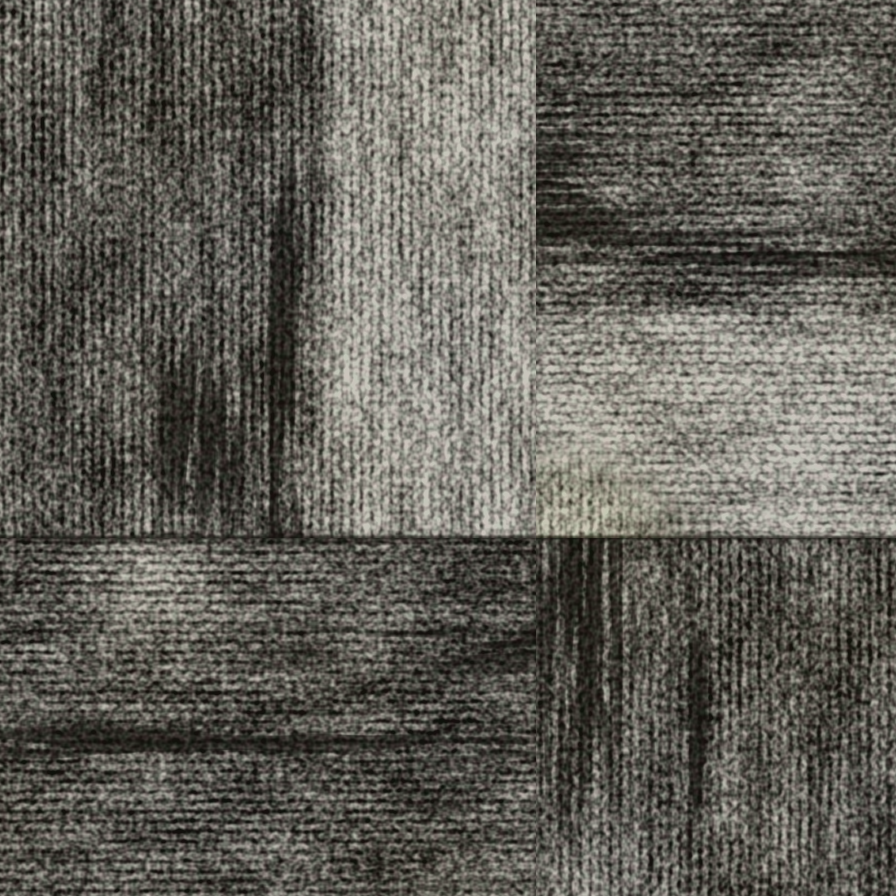
Write a WebGL 2 fragment shader that draws this texture.

```glsl
#version 300 es
precision highp float;
// Quarter-turned carpet tiles: ribbed loop pile with dark streaks and pale worn areas.
uniform vec2 u_resolution;
out vec4 fragColor;

const float TAU = 6.2831853;
const vec2 SEAM = vec2(0.598, 0.400);   // corner where four tiles meet
const float TILE = 0.6;                 // tile side
const float RIBS = 54.0;                // ribs across one tile
const float LOOPS = 70.0;               // yarn loops along one rib
const float RIB_DEPTH = 0.105;
const float GRAIN_DEPTH = 0.25;
const float SEAM_WIDTH = 0.0030;
const float WORN_EDGE = 0.565;          // where the pale part starts, across the ribs
const float WORN_GAIN = 0.225;
const float STREAK_TONE = 0.08;
const vec3 SHADOW = vec3(0.070, 0.062, 0.042);
const vec3 PALE = vec3(0.785, 0.775, 0.735);

// Tiles run lower left, lower right, upper left, upper right.
const float BODY_TONE[4] = float[4](0.29, 0.30, 0.31, 0.33);
// Two streaks a tile: centre across, centre along, half width across, reach along.
const vec4 STREAK[8] = vec4[8](
  vec4(0.38, 0.30, 0.030, 0.80), vec4(0.20, 0.95, 0.050, 0.30),
  vec4(0.09, 0.88, 0.110, 0.35), vec4(0.30, 0.60, 0.030, 0.35),
  vec4(0.53, 0.28, 0.045, 0.60), vec4(0.38, 0.20, 0.110, 0.18),
  vec4(0.36, 0.04, 0.150, 0.18), vec4(0.47, 0.45, 0.040, 0.60));
// Pale spots on the canvas: centre, radius.
const vec3 SPOT[2] = vec3[2](vec3(0.17, 0.345, 0.085), vec3(0.65, 0.02, 0.080));
// Corner of the upper right tile where the ribs turn: half size.
const vec2 TURNED_SIZE = vec2(0.17, 0.10);

vec2 hashGradient(vec2 cell) {
  vec3 h = fract(cell.xyx * vec3(0.1031, 0.1030, 0.0973));
  h += dot(h, h.yzx + 33.33);
  float angle = TAU * fract((h.x + h.y) * h.z);
  return vec2(cos(angle), sin(angle));
}

float gradientNoise(vec2 p) {
  vec2 i = floor(p), f = fract(p);
  vec2 s = f * f * f * (f * (f * 6.0 - 15.0) + 10.0);
  float a = dot(hashGradient(i), f);
  float b = dot(hashGradient(i + vec2(1, 0)), f - vec2(1, 0));
  float c = dot(hashGradient(i + vec2(0, 1)), f - vec2(0, 1));
  float d = dot(hashGradient(i + vec2(1, 1)), f - vec2(1, 1));
  return 1.4 * mix(mix(a, b, s.x), mix(c, d, s.x), s.y);
}

// Bell-shaped falloff, one at the centre.
float bell(vec2 offset, vec2 size) {
  vec2 q = offset / size;
  return exp(-dot(q, q));
}

// Darkness of the streaks, drawn out along the ribs.
float streaks(vec2 pile, int id, vec2 seed) {
  float mask = 0.0;
  for (int i = 0; i < 2; i++) {
    vec4 shape = STREAK[2 * id + i];
    mask = max(mask, bell(pile - shape.xy, shape.zw));
  }
  float fibre = gradientNoise(pile * vec2(38.0, 3.0) + seed)
              + 0.6 * gradientNoise(pile * vec2(80.0, 8.0) + seed + 31.0);
  return smoothstep(0.15, 0.70, fibre + 0.95 * mask - 0.1) * mix(0.35, 1.0, mask);
}

// Yarn brightness around zero: ribs split by thin dark gaps, with mottled loops.
float yarn(vec2 pile, vec2 seed) {
  float sway = 0.13 * gradientNoise(pile * vec2(20.0, 22.0) + seed);
  float gap = 0.5 - 0.5 * cos(TAU * (pile.x * RIBS + sway));
  float rib = 0.75 - 2.0 * gap * gap;
  float strength = 0.85 + 0.6 * gradientNoise(pile * vec2(7.0, 4.0) + seed);
  vec2 loopPoint = pile * vec2(RIBS * 1.5, LOOPS) + seed;
  float grain = gradientNoise(loopPoint)
              + 0.75 * gradientNoise(loopPoint * 1.75 + 57.0);
  return RIB_DEPTH * strength * rib + GRAIN_DEPTH * grain;
}

void main() {
  vec2 uv = gl_FragCoord.xy / u_resolution;

  // Tile index and pile coordinates: x across the ribs, y along them.
  vec2 tileSpace = (uv - SEAM) / TILE;
  vec2 cell = floor(tileSpace), f = fract(tileSpace);
  ivec2 slot = clamp(ivec2(cell) + 1, ivec2(0), ivec2(1));
  int id = slot.x + 2 * slot.y;
  bool upright = slot.x != slot.y;
  vec2 pile = upright ? f : vec2(1.0 - f.y, f.x);
  vec2 seed = float(id) * vec2(37.0, 71.0) + 11.0;

  // Broad tone: body, clouds, brushed fibres, pale spots and the worn part.
  float tone = BODY_TONE[id] + 0.09 * gradientNoise(pile * vec2(5.0, 3.0) + seed);
  tone += 0.12 * gradientNoise(pile * vec2(18.0, 5.0) + seed + 17.0);
  tone += 0.09 * gradientNoise(pile * vec2(30.0, 22.0) + seed + 43.0);
  for (int i = 0; i < 2; i++)
    tone += 0.13 * bell(uv - SPOT[i].xy, vec2(SPOT[i].z));
  float ragged = 0.06 * gradientNoise(pile * vec2(14.0, 4.0) + seed + 90.0);
  float worn = float(slot.y) * smoothstep(-0.02, 0.08, pile.x + ragged - WORN_EDGE);
  tone += WORN_GAIN * worn;

  // Streaks fade out where the pile is worn.
  float dark = streaks(pile, id, seed) * (1.0 - 0.8 * worn);
  tone = mix(tone, STREAK_TONE, 0.9 * dark);

  // Pile detail; the ribs turn in one worn corner.
  float turned = id == 3 ? smoothstep(0.15, 0.75, bell(f * TILE, TURNED_SIZE)) : 0.0;
  float detail = mix(yarn(pile, seed), yarn(pile.yx, seed), turned);
  float value = tone + detail * mix(1.0, 0.5, dark);

  // Soft seams, stronger along the horizontal joint.
  vec2 offset = (uv - SEAM) / SEAM_WIDTH;
  vec2 joint = exp(-offset * offset);
  value *= 1.0 - max(0.15 * joint.x, 0.60 * joint.y);

  // Yarn colour with a faint fleck and a warmer turned corner.
  float lift = smoothstep(-0.04, 0.84, value);
  vec3 color = mix(SHADOW, PALE, mix(lift, clamp(value / 0.78, 0.0, 1.0), 0.5));
  float fleck = gradientNoise(uv * 110.0 + 200.0);
  float warmth = gradientNoise(uv * 5.0 + 300.0);
  color += vec3(0.028, -0.010, 0.008) * fleck + vec3(0.006, 0.003, -0.008) * warmth;
  color += vec3(0.003, 0.005, -0.022) * turned;
  fragColor = vec4(clamp(color, 0.0, 1.0), 1.0);
}
```
